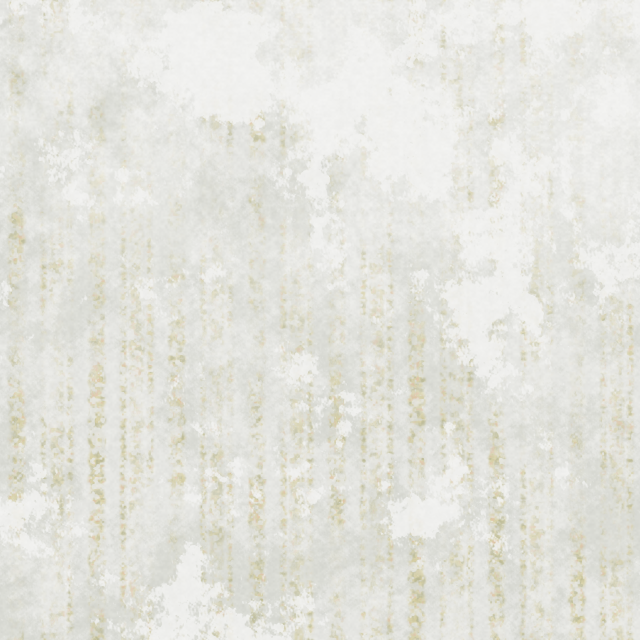
A three.js fragment shader for this texture:

```glsl
// Weathered striped wallpaper: columns of speckled gold ornament and thin beaded
// lines on pale grey, worn away by crumbling patches of white plaster.
// Stripes are distance masks in a repeated cell; the wear is layered value noise.
varying vec2 vUv;

const float COLUMNS = 8.0;
const float COLUMN_SHIFT = 0.21;
const vec3 GREY = vec3(0.848, 0.853, 0.826);
const vec3 PALE = vec3(0.908, 0.909, 0.896);
const vec3 PLASTER = vec3(0.948, 0.948, 0.942);
const vec3 OLIVE = vec3(0.715, 0.705, 0.530);
const vec3 GOLD = vec3(0.825, 0.790, 0.590);
const vec3 ORANGE = vec3(0.860, 0.735, 0.580);

float hash(vec2 p) {
  return fract(sin(dot(p, vec2(127.1, 311.7))) * 43758.5453);
}

float noise(vec2 p) {
  vec2 i = floor(p);
  vec2 f = fract(p);
  f = f * f * (3.0 - 2.0 * f);
  float low = mix(hash(i), hash(i + vec2(1.0, 0.0)), f.x);
  float high = mix(hash(i + vec2(0.0, 1.0)), hash(i + vec2(1.0, 1.0)), f.x);
  return mix(low, high, f.y);
}

// Normalised fractal noise; a higher gain gives rougher edges
float fbm(vec2 p, float gain) {
  float sum = 0.0;
  float total = 0.0;
  float weight = 1.0;
  for (int i = 0; i < 7; i++) {
    p = mat2(1.6, 1.2, -1.2, 1.6) * p + 17.3;
    sum += weight * noise(p);
    total += weight;
    weight *= gain;
  }
  return sum / total;
}

// Unrotated two-layer noise, for stretched streaks and for grain
float doubleNoise(vec2 p) {
  return 0.55 * noise(p) + 0.45 * noise(p * 2.1 + 8.7);
}

// Soft vertical band around distance zero
float band(float dist, float halfWidth, float blur) {
  return 1.0 - smoothstep(halfWidth - blur, halfWidth + blur, abs(dist));
}

// Column whose outline swells and pinches along its height
float scallop(float dist, float y, float halfWidth, float repeats) {
  float swell = 0.5 + 0.5 * cos(6.28318 * y * repeats);
  return band(dist, halfWidth * (0.75 + 0.25 * swell), 0.03) * (0.7 + 0.3 * swell);
}

// Gold pattern in one cell: main ornament, beaded lines, fainter side ornament
float ornament(float s, float y) {
  float side = abs(s);
  float main = scallop(s, y, 0.11, 32.0);
  float beads = scallop(side - 0.333, y, 0.04, 96.0);
  float faint = scallop(side - 0.5, y, 0.10, 24.0);
  return max(main, max(beads * 0.95, faint * 0.7));
}

vec3 goldTint(vec2 uv) {
  float hue = doubleNoise(uv * 130.0 + 41.0);
  vec3 tint = mix(OLIVE, GOLD, smoothstep(0.3, 0.55, hue));
  return mix(tint, ORANGE, smoothstep(0.62, 0.76, hue));
}

void main() {
  vec2 uv = vUv;
  float s = fract(uv.x * COLUMNS - COLUMN_SHIFT + 0.5) - 0.5;
  float upper = smoothstep(0.30, 0.85, uv.y);

  // Grey ground with broad stripes and a crumbly pale wash
  float wash = smoothstep(0.40, 0.60, fbm(uv * 4.0 + 31.0, 0.8) + 0.05 * upper);
  float stripe = band(s, 0.32, 0.035);
  float streak = doubleNoise(vec2(uv.x * 70.0, uv.y * 5.0));
  vec3 color = mix(GREY, PALE, clamp(0.08 + 0.78 * wash + 0.20 * (1.0 - stripe), 0.0, 1.0));
  color += 0.016 * (streak - 0.5);

  // Speckled gold, faded unevenly along each column
  float fade = smoothstep(0.36, 0.60, fbm(uv * vec2(7.0, 4.0) + 7.0, 0.72));
  float speck = smoothstep(0.36, 0.66, doubleNoise(uv * 125.0 + 9.0));
  float gold = ornament(s, uv.y) * (0.12 + 0.88 * fade) * (0.14 + 0.86 * speck);
  color = mix(color, goldTint(uv), 0.80 * gold * (1.0 - 0.2 * upper));

  // Cloudy haze above, then crumbling plaster with slight vertical drips
  float haze = 0.62 * upper * smoothstep(0.36, 0.58, fbm(uv * 2.5 + 12.0, 0.75));
  color = mix(color, PLASTER, haze);
  float ragged = fbm(uv * 2.8 + 3.0, 0.80);
  float drip = doubleNoise(vec2(uv.x * 60.0, uv.y * 9.0) + 53.0);
  float cover = ragged + 0.07 * (upper - 0.5) + 0.07 * upper * (drip - 0.5);
  float plaster = smoothstep(0.505, 0.575, cover);
  color = mix(color, PLASTER, 0.85 * plaster);

  // Fine surface grain
  float grain = doubleNoise(uv * 150.0 + 5.0) - 0.5;
  color += 0.050 * grain * (1.0 - 0.5 * plaster);

  gl_FragColor = vec4(clamp(color, 0.0, 1.0), 1.0);
}
```
